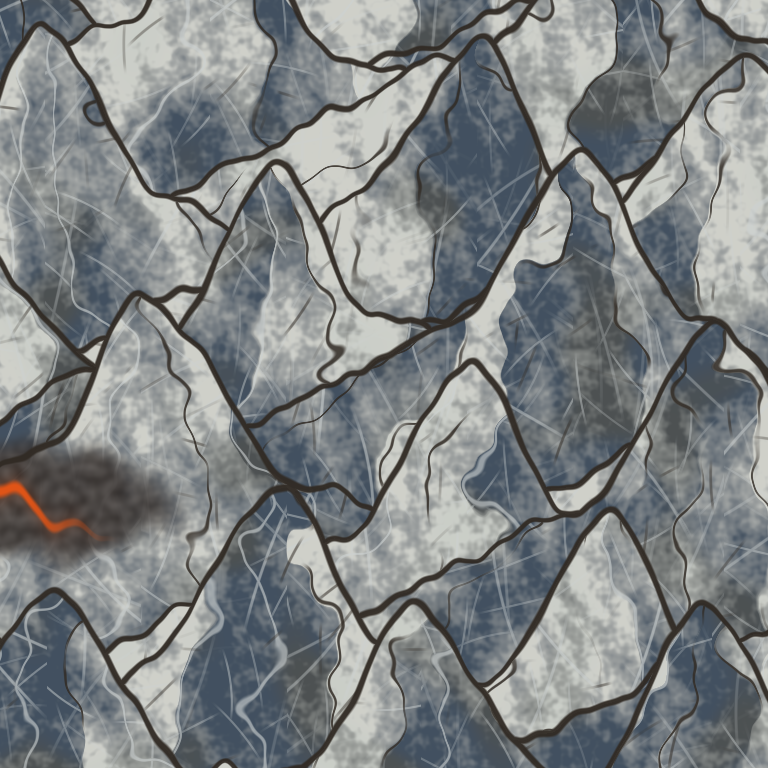
A Shadertoy shader for this texture:

```glsl
const vec3 INK = vec3(0.19, 0.165, 0.14);
const vec3 SHADOW = vec3(0.26, 0.315, 0.375);
const vec3 SLATE = vec3(0.45, 0.48, 0.505);
const vec3 ASH = vec3(0.60, 0.615, 0.615);
const vec3 SNOW = vec3(0.81, 0.815, 0.79);
const vec3 CHALK = vec3(0.80, 0.82, 0.82);
const vec3 CINDER = vec3(0.26, 0.24, 0.23);
const vec3 LAVA = vec3(0.88, 0.33, 0.09);

float hash(vec2 p) {
    vec3 q = fract(p.xyx * vec3(0.1031, 0.1030, 0.0973));
    q += dot(q, q.yzx + 33.33);
    return fract((q.x + q.y) * q.z);
}

float cornerSlope(vec2 cell, vec2 offset) {
    float angle = 6.2832 * hash(cell);
    return dot(vec2(cos(angle), sin(angle)), offset);
}

float gradientNoise(vec2 p) {
    vec2 i = floor(p), f = fract(p);
    vec2 u = f * f * f * (f * (f * 6.0 - 15.0) + 10.0);
    vec2 e = vec2(1.0, 0.0);
    float low = mix(cornerSlope(i, f), cornerSlope(i + e, f - e), u.x);
    float high = mix(cornerSlope(i + e.yx, f - e.yx), cornerSlope(i + 1.0, f - 1.0), u.x);
    return mix(low, high, u.y);
}

// Skyline height relative to the summit
float skyline(float x, float seed) {
    float side = x < 0.0 ? hash(vec2(seed, 3.0)) : hash(vec2(seed, 4.0));
    float reach = mix(0.11, 0.21, side);
    float drop = 0.5 * (sqrt(x * x + 0.0004) - 0.02) + 0.15 * smoothstep(0.0, reach, abs(x));
    return 0.045 * gradientNoise(vec2(x * 9.0, seed)) + 0.016 * gradientNoise(vec2(x * 30.0, seed)) - drop;
}

// Scattered, slightly bent strokes, one per cell
float strokes(vec2 p, float scale, float lean, float spread, float reach, float width) {
    vec2 g = p * scale, base = floor(g);
    float ink = 0.0;
    for (int j = -1; j <= 1; j++)
    for (int i = -1; i <= 1; i++) {
        vec2 cell = base + vec2(i, j);
        vec2 v = g - cell - vec2(hash(cell + 7.1), hash(cell + 19.7));
        float angle = lean + spread * (hash(cell + 31.3) - 0.5);
        vec2 dir = vec2(sin(angle), cos(angle));
        float along = dot(v, dir);
        float across = dot(v, vec2(dir.y, -dir.x)) + 0.3 * (hash(cell + 43.9) - 0.5) * along * along;
        float fade = 1.0 - smoothstep(0.45 * reach, reach, abs(along));
        float line = 1.0 - smoothstep(0.25 * width, width, abs(across) / scale);
        ink = max(ink, line * fade * hash(cell + 57.3));
    }
    return ink;
}

vec3 rockColor(float tone) {
    vec3 c = mix(SHADOW, SLATE, smoothstep(0.08, 0.40, tone));
    c = mix(c, ASH, smoothstep(0.36, 0.64, tone));
    return mix(c, SNOW, smoothstep(0.60, 0.90, tone));
}

// Soft cinder patch with a glowing crack
vec3 addLava(vec3 color, vec2 p) {
    float rough = gradientNoise(p * 14.0);
    float patchShape = length((p - vec2(0.03, 0.345)) / vec2(0.22, 0.085)) + 0.4 * rough;
    color = mix(color, CINDER + 0.12 * gradientNoise(p * 60.0), 0.92 * (1.0 - smoothstep(0.6, 1.1, patchShape)));
    float crack = abs(p.y - 0.36 + 0.45 * p.x - 0.035 * gradientNoise(vec2(p.x * 22.0, 5.0)));
    float taper = 1.0 - smoothstep(0.02, 0.16, p.x);
    color = mix(color, LAVA * 0.7, 0.5 * taper * exp(-crack * 90.0));
    return mix(color, LAVA, taper * (1.0 - smoothstep(0.002, 0.004 + 0.008 * taper, crack)));
}

void mainImage(out vec4 fragColor, in vec2 fragCoord) {
    vec2 p = fragCoord / iResolution.y;
    vec2 local = vec2(0.0);
    float seed = 0.0, depth = 1.0, ink = 0.0, layer = 0.0;

    // Mountains, far to near; each one hides those behind it
    for (int row = 0; row < 8; row++)
    for (int col = -1; col < 3; col++) {
        vec2 id = vec2(col, row);
        float peakSeed = 11.0 + float(row) * 7.0 + float(col) * 61.0;
        vec2 jitter = vec2(hash(id + 13.0), hash(id + 29.0)) - 0.5;
        vec2 summit = vec2((id.x + 0.25 + 0.5 * mod(id.y, 2.0)) * 0.44, 1.33 - 0.19 * id.y);
        vec2 q = p - summit - jitter * vec2(0.15, 0.10);
        float h = skyline(q.x, peakSeed);
        float slope = (skyline(q.x + 0.002, peakSeed) - h) / 0.002;
        float d = (h - q.y) / sqrt(1.0 + slope * slope);
        if (d > 0.0) {
            local = q; seed = peakSeed; depth = d; layer = id.y; ink = 0.0;
        }
        float width = 0.0052 + 0.003 * gradientNoise(p * 12.0);
        ink = max(ink, 1.0 - smoothstep(0.4 * width, width, abs(d)));
    }

    // Facets fanning down from the summit
    vec2 s = p + seed * vec2(1.37, 2.11);
    float spread = max(-local.y, 0.0) + 0.09;
    float bend = 0.10 * gradientNoise(s * 7.0) + 0.022 * gradientNoise(s * 24.0);
    float fan = 3.2 * (local.x + bend) / spread + 0.4;
    float facet = floor(fan), f = fract(fan);
    float shade = mix(hash(vec2(facet, seed)), hash(vec2(facet + 1.0, seed)), smoothstep(0.92, 1.0, f));
    shade += 0.14 - 0.28 * smoothstep(-0.2, 0.2, fan);
    float border = min(f, 1.0 - f) * spread / 3.2;
    float borderKind = hash(vec2(floor(fan + 0.5), seed + 5.0));

    // Stone tone from broad washes to fine grain
    float wash = gradientNoise(s * 5.0 + 3.0);
    float brush = gradientNoise(vec2(s.x * 26.0 + s.y * 9.0, s.y * 11.0));
    float grain = gradientNoise(s * 48.0), grit = gradientNoise(s * 115.0);
    float tone = mix(0.16, 0.76, smoothstep(0.25, 0.75, shade + 0.4 * wash));
    tone += 0.22 * wash + 0.30 * brush + 0.26 * grain + 0.20 * grit;
    tone += 0.24 * exp(-depth * 38.0) * smoothstep(-0.2, 0.3, brush + 0.1);
    vec3 color = rockColor(tone);
    float dull = smoothstep(0.0, 0.35, gradientNoise(s * 8.0 + 17.0));
    color = mix(color, vec3(dot(color, vec3(0.333))) * vec3(0.98, 1.0, 0.97), 0.8 * dull);

    // Chalk scratches, dark flecks and facet edges
    float lean = 0.35 * sign(local.x);
    float chalk = max(strokes(s, 9.0, lean, 1.7, 0.95, 0.0030), 0.8 * strokes(s + 4.0, 17.0, -lean, 2.2, 0.9, 0.0022));
    float edge = 1.0 - smoothstep(0.0008, 0.0034, border);
    chalk = max(chalk, edge * step(borderKind, 0.45));
    color = mix(color, CHALK, 0.62 * chalk);
    float fleck = strokes(s + 9.0, 13.0, 0.9, 2.0, 0.5, 0.0028);
    color = mix(color, INK, 0.55 * fleck * smoothstep(-0.1, 0.2, wash + brush));
    float broken = smoothstep(-0.25, 0.05, gradientNoise(s * 10.0 + 31.0));
    ink = max(ink, 0.9 * edge * broken * step(0.45, borderKind));

    if (layer < 4.5) color = addLava(color, p);
    fragColor = vec4(mix(color, INK, 0.95 * ink), 1.0);
}
```
